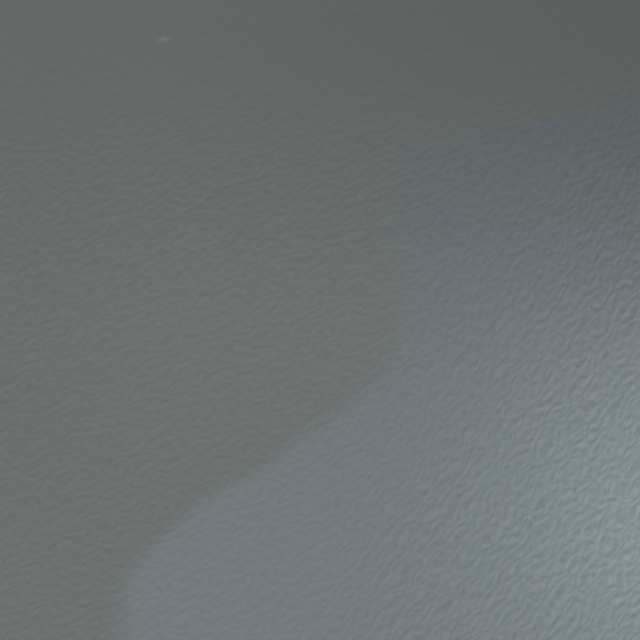
Reproduce this texture procedurally as a Shadertoy shader.

```glsl
// Painted leather-like sheet: a grey-green tone meets a blue sheen, with a soft
// glare at the right. Embossed gradient noise, stretched along slanting
// directions, gives the fine grain; thin noise contours give sparse creases.

#define GREEN_TINT vec3(0.967, 1.018, 0.996)
#define BLUE_TINT vec3(0.940, 1.012, 1.040)
#define BASE_LIGHT 0.438
#define GLARE_LIGHT 0.090
#define GRAIN_SCALE vec2(72.0, 112.0)
#define GRAIN_DEPTH 0.032
#define CREASE_SCALE vec2(2.4, 20.0)
#define CREASE_DEPTH 0.013
#define SHEEN_SOFTNESS 0.030

vec2 hashGradient(vec2 cell) {
    float h = fract(sin(dot(cell, vec2(127.1, 311.7))) * 43758.5453);
    return vec2(cos(6.2832 * h), sin(6.2832 * h));
}

float gradientNoise(vec2 p) {
    vec2 i = floor(p), f = fract(p);
    vec2 u = f * f * f * (f * (f * 6.0 - 15.0) + 10.0);
    vec2 e = vec2(0.0, 1.0);
    float a = dot(hashGradient(i), f);
    float b = dot(hashGradient(i + e.yx), f - e.yx);
    float c = dot(hashGradient(i + e.xy), f - e.xy);
    float d = dot(hashGradient(i + e.yy), f - e.yy);
    return mix(mix(a, b, u.x), mix(c, d, u.x), u.y);
}

// Coordinates along and across a direction
vec2 alongAcross(vec2 p, float angle) {
    vec2 dir = vec2(cos(angle), sin(angle));
    return vec2(dot(p, dir), dot(p, vec2(-dir.y, dir.x)));
}

float grainHeight(vec2 p) {
    return gradientNoise(p) + 0.40 * gradientNoise(p * 1.7 + 17.3);
}

// Slope of the grain across its direction, as lit from one side
float grainRelief(vec2 uv, float angle) {
    vec2 p = alongAcross(uv, angle) * GRAIN_SCALE;
    p += 0.8 * vec2(gradientNoise(p * 0.45 + 5.0), gradientNoise(p * 0.45 + 41.0));
    vec2 shift = vec2(0.08, 0.20);
    return grainHeight(p - shift) - grainHeight(p + shift);
}

// Thin ridge along the zero contour of stretched noise
float creaseHeight(vec2 p) {
    float n = gradientNoise(p) / 0.09;
    return exp(-n * n);
}

float creaseRelief(vec2 uv) {
    vec2 p = alongAcross(uv, 0.47) * CREASE_SCALE;
    p.y += 0.25 * gradientNoise(uv * 14.0);
    vec2 shift = vec2(0.0, 0.045);
    float relief = creaseHeight(p - shift) - creaseHeight(p + shift);
    return relief * smoothstep(-0.15, 0.30, gradientNoise(uv * 7.0 + 23.0));
}

// Share of blue sheen: an irregular region at the lower right
float sheenMask(vec2 uv) {
    float edge = 0.19 + 0.44 * smoothstep(0.06, 0.50, uv.y)
               + 0.38 * smoothstep(0.75, 0.87, uv.y);
    edge += 0.03 * gradientNoise(uv * 9.0 + 3.0);
    return smoothstep(-SHEEN_SOFTNESS, SHEEN_SOFTNESS, uv.x - edge);
}

void mainImage(out vec4 fragColor, in vec2 fragCoord) {
    vec2 uv = fragCoord / iResolution.xy;
    float sheen = sheenMask(uv);

    // Broad light: dark upper right, lighter foot, glare at the right edge
    vec2 toGlare = (uv - vec2(1.06, 0.20)) / vec2(0.28, 0.30);
    float glare = exp(-dot(toGlare, toGlare));
    float light = BASE_LIGHT - smoothstep(0.42, 1.0, uv.y) * (0.026 + 0.045 * uv.x);
    light -= 0.010 * smoothstep(0.30, 0.0, uv.x) * smoothstep(0.0, 0.4, uv.y);
    light += 0.040 * sheen * (1.0 - smoothstep(0.05, 0.80, uv.y));
    light += GLARE_LIGHT * glare;

    // Grain turns steeper and deeper towards the lower right
    float lowerRight = smoothstep(0.1, 0.75, uv.x - 0.5 * uv.y);
    float relief = mix(grainRelief(uv, 0.50), grainRelief(uv, 0.95), lowerRight);
    float depth = GRAIN_DEPTH * (0.75 + 0.6 * lowerRight + 0.9 * glare);
    depth *= 1.0 - 0.65 * smoothstep(0.68, 0.92, uv.y);
    light += depth * relief;

    // Long creases in a slanting patch near the centre
    vec2 patchPos = alongAcross(uv - vec2(0.43, 0.60), 0.47) / vec2(0.32, 0.18);
    light += CREASE_DEPTH * exp(-dot(patchPos, patchPos)) * creaseRelief(uv);

    // One small pale fleck near the top
    vec2 fleck = alongAcross(uv - vec2(0.256, 0.938), 0.15) / vec2(0.009, 0.004);
    light += 0.060 * exp(-dot(fleck, fleck));

    vec3 color = light * mix(GREEN_TINT, BLUE_TINT, sheen);
    fragColor = vec4(clamp(color, 0.0, 1.0), 1.0);
}
```
